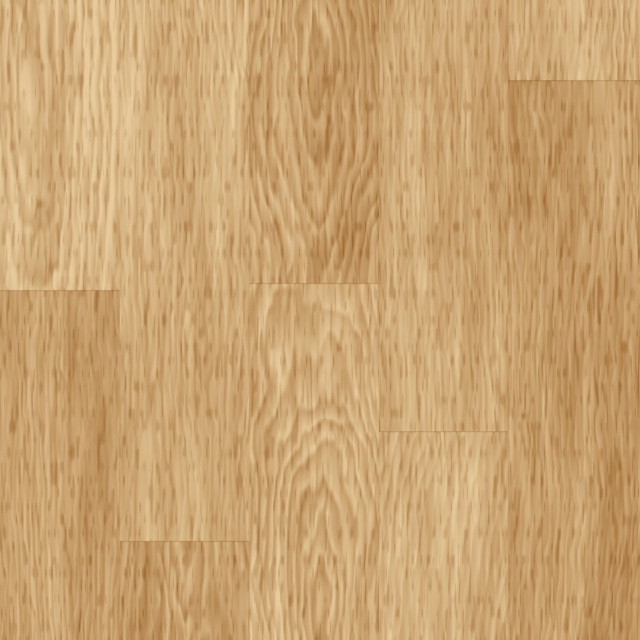
This texture is drawn by a Shadertoy shader. Its source:

```glsl
const float PLANK_WIDTH = 0.2025;
const float FIRST_SEAM = 0.187;
const float JOINT_WIDTH = 0.0016;
const float JOINT_DARKNESS = 0.28;
const float SEAM_DARKNESS = 0.10;
const float RING_STRETCH = 0.18;    // lower values give longer arches
const float RING_CONTRAST = 0.19;
const float FIBRE_CONTRAST = 0.54;
const float PORE_DARKNESS = 0.34;
const float CLOUD_CONTRAST = 0.38;
const float BRIGHTNESS = 0.06;
const vec3 DARK_OAK = vec3(0.67, 0.477, 0.262);
const vec3 LIGHT_OAK = vec3(0.88, 0.762, 0.577);
const float TAU = 6.2831853;

// Height of the end joint in each column
const float JOINTS[5] = float[5](0.546, 0.154, 0.557, 0.3255, 0.874);

// Per plank: ring centre x from the plank axis, ring centre y, rings per unit, tone
const vec4 UPPER[5] = vec4[5](
    vec4(-0.05, 0.86, 55.0, 0.73), vec4(-0.34, 0.60, 95.0, 0.64),
    vec4(0.005, 0.88, 72.0, 0.45), vec4(0.32, 0.70, 105.0, 0.53),
    vec4(0.38, 0.90, 100.0, 0.68));
const vec4 LOWER[5] = vec4[5](
    vec4(-0.30, 0.20, 105.0, 0.43), vec4(0.01, -0.10, 70.0, 0.42),
    vec4(0.01, 0.06, 68.0, 0.62), vec4(0.26, -0.60, 80.0, 0.65),
    vec4(-0.22, 0.60, 90.0, 0.38));

// Knots: centre and radius
const vec3 KNOTS[2] = vec3[2](vec3(0.063, 0.681, 0.006), vec3(0.818, 0.350, 0.004));

float hash(vec2 p) {
    vec3 q = fract(vec3(p.xyx) * 0.1031);
    q += dot(q, q.yzx + 33.33);
    return fract((q.x + q.y) * q.z);
}

float noise(vec2 p) {
    vec2 cell = floor(p);
    vec2 f = fract(p);
    f = f * f * (3.0 - 2.0 * f);
    return mix(mix(hash(cell), hash(cell + vec2(1, 0)), f.x),
               mix(hash(cell + vec2(0, 1)), hash(cell + vec2(1, 1)), f.x), f.y);
}

// Brightness of the growth rings, about -1 to 1
float growthRings(vec2 p, vec4 plank, vec2 seed) {
    float flatCut = 1.0 - smoothstep(0.06, 0.20, abs(plank.x));
    float warp = (noise(p * vec2(10.0, 5.0) + seed) - 0.5) * mix(0.022, 0.045, flatCut);
    warp += (noise(p * vec2(28.0, 13.0) + seed) - 0.5) * mix(0.009, 0.015, flatCut);
    warp += (noise(p * vec2(130.0, 30.0) + seed) - 0.5) * 0.007;
    vec2 fromCentre = (p - plank.xy) * vec2(1.0, RING_STRETCH);
    float phase = TAU * (length(fromCentre) + warp) * plank.z;
    float ring = sin(phase + 0.6 * sin(phase));
    float strength = 0.4 + 0.9 * noise(p * vec2(14.0, 4.0) + seed + 9.0);
    return ring * strength * mix(0.65, 1.0, flatCut);
}

vec3 floorColor(vec2 p) {
    // Plank lookup
    float across = (p.x - FIRST_SEAM) / PLANK_WIDTH + 1.0;
    float column = floor(across);
    int index = clamp(int(column), 0, 4);
    float joint = JOINTS[index];
    bool isUpper = p.y > joint;
    vec4 plank = LOWER[index];
    if (isUpper) plank = UPPER[index];
    vec2 seed = vec2(column * 17.0 + 40.0, isUpper ? 71.0 : 23.0);
    vec2 local = vec2((across - column - 0.5) * PLANK_WIDTH, p.y);

    // Knots push the grain aside
    float knotShade = 0.0;
    for (int i = 0; i < 2; i++) {
        vec2 d = p - KNOTS[i].xy;
        float r = length(d * vec2(1.0, 0.8)) / KNOTS[i].z;
        local.x += sign(d.x) * KNOTS[i].z * exp(-r * 0.5) * smoothstep(0.0, 0.5, abs(d.x) / KNOTS[i].z);
        knotShade += 0.45 * exp(-r * r) + 0.08 * exp(-r * 0.35);
    }

    // Rings, fibres, pores and broad clouds
    float shade = plank.w + BRIGHTNESS + RING_CONTRAST * growthRings(local, plank, seed);
    float lean = (hash(seed) - 0.5) * 0.06;
    vec2 grain = vec2(local.x + lean * local.y + 0.012 * noise(local * vec2(8.0, 4.0) + seed), local.y);
    float fibre = 0.65 * noise(grain * vec2(240.0, 16.0) + seed)
                + 0.35 * noise(grain * vec2(95.0, 5.0) + seed + 5.0);
    shade += (fibre - 0.5) * FIBRE_CONTRAST;
    float pores = noise(grain * vec2(310.0, 48.0) + seed + 13.0);
    shade -= PORE_DARKNESS * (smoothstep(0.55, 0.95, pores) - 0.12);
    float clouds = 0.6 * noise(grain * vec2(18.0, 2.5) + seed + 31.0)
                 + 0.4 * noise(grain * vec2(38.0, 6.0) + seed + 47.0);
    shade += (clouds - 0.5) * CLOUD_CONTRAST * 1.3;
    shade -= knotShade;

    // Joints and seams
    float seamDistance = abs(across - round(across)) * PLANK_WIDTH;
    float jointLine = 1.0 - smoothstep(0.3, 1.0, abs(p.y - joint) / JOINT_WIDTH);
    float seamLine = 1.0 - smoothstep(0.3, 1.0, seamDistance / JOINT_WIDTH);
    shade -= max(JOINT_DARKNESS * jointLine, SEAM_DARKNESS * seamLine);

    return mix(DARK_OAK, LIGHT_OAK, clamp(shade, -0.4, 1.12));
}

void mainImage(out vec4 fragColor, in vec2 fragCoord) {
    // Four samples per pixel smooth the edges
    vec3 color = vec3(0.0);
    for (int i = 0; i < 4; i++) {
        vec2 offset = vec2(i % 2, i / 2) * 0.5 - 0.25;
        color += floorColor((fragCoord + offset) / iResolution.xy);
    }
    fragColor = vec4(color * 0.25, 1.0);
}
```
